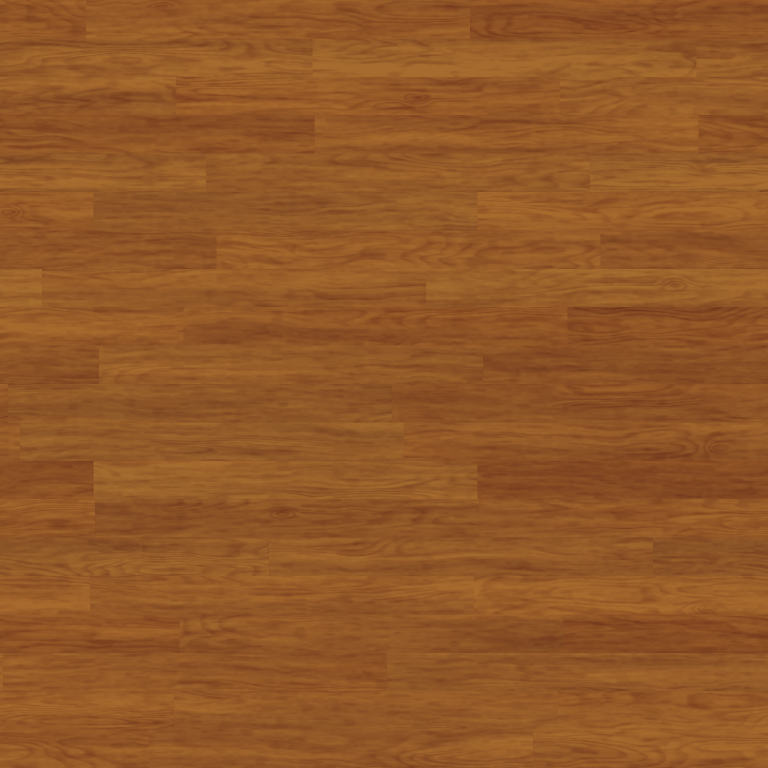
Reproduce this texture procedurally as a Shadertoy shader.

```glsl
#define ROWS 20.0
#define PLANKS_ACROSS 2.0
#define PLANK_CONTRAST 0.24
#define STREAK_CONTRAST 0.72
#define RING_CONTRAST 0.27
#define FIBRE_CONTRAST 0.55
#define RING_COUNT 7.0
#define SEAM_WIDTH 0.0009
#define SEAM_DEPTH 0.04
#define KNOT_CHANCE 0.35
#define DARK_WOOD vec3(0.465, 0.235, 0.115)
#define LIGHT_WOOD vec3(0.640, 0.412, 0.178)

float hash(vec2 p) {
    vec3 q = fract(vec3(p.xyx) * 0.1031);
    q += dot(q, q.yzx + 33.33);
    return fract((q.x + q.y) * q.z);
}

float noise(vec2 p) {
    vec2 cell = floor(p), f = fract(p);
    f = f * f * f * (f * (f * 6.0 - 15.0) + 10.0);
    return mix(mix(hash(cell), hash(cell + vec2(1, 0)), f.x),
               mix(hash(cell + vec2(0, 1)), hash(cell + vec2(1, 1)), f.x), f.y);
}

float fbm(vec2 p) {
    float sum = 0.0, weight = 0.5;
    for (int i = 0; i < 4; i++) {
        sum += weight * noise(p);
        p = p * 2.03 + 17.3;
        weight *= 0.5;
    }
    return sum / 0.9375;
}

// Elongated knot: 1 at its centre, falling to 0
float knot(vec2 local, vec2 id) {
    vec2 size = vec2(1.0 / PLANKS_ACROSS, 1.0 / ROWS);
    vec2 centre = size * mix(vec2(0.15), vec2(0.85), vec2(hash(id + 3.1), hash(id + 8.7)));
    vec2 d = (local - centre) / vec2(0.016, 0.007);
    return step(hash(id + 5.9), KNOT_CHANCE) * exp(-dot(d, d));
}

vec3 floorColor(vec2 p) {
    // Staggered planks that wrap at the canvas sides
    float row = floor(p.y * ROWS);
    float along = p.x * PLANKS_ACROSS + hash(vec2(row, 41.0)) * PLANKS_ACROSS;
    vec2 id = vec2(mod(floor(along), PLANKS_ACROSS), row);
    vec2 local = vec2(fract(along) / PLANKS_ACROSS, fract(p.y * ROWS) / ROWS);
    vec2 seed = 60.0 * vec2(hash(id + 11.3), hash(id + 27.9));
    float knotMask = knot(local, id);

    // Wavy grain coordinates
    vec2 grain = local;
    grain.y += 0.010 * (noise(local * vec2(8.0, 24.0) + seed) - 0.5);
    grain.y += 0.003 * (noise(local * vec2(30.0, 70.0) + seed) - 0.5);

    // Growth rings: contours of a stretched height field
    float height = noise(grain * vec2(4.5, 36.0) + seed)
                 + 0.25 * noise(grain * vec2(13.0, 95.0) + seed) + 0.35 * knotMask;
    float phase = fract(height * RING_COUNT);
    float ring = smoothstep(0.30, 0.82, phase) * (1.0 - smoothstep(0.82, 1.0, phase));
    float figure = smoothstep(0.35, 0.70, noise(grain * vec2(5.0, 40.0) + seed.yx));

    // Long streaks, fine fibres and short pores
    float streak = fbm(grain * vec2(2.2, 50.0) + seed.yx) - 0.5;
    float band = noise(vec2(p.x * 1.3, p.y * 22.0) + 7.0) - 0.5;
    float fibre = fbm(grain * vec2(13.0, 190.0) + seed) - 0.5;
    float pore = smoothstep(0.50, 0.90, noise(grain * vec2(55.0, 270.0) + seed));
    float speck = noise(p * vec2(150.0, 330.0) + seed) - 0.5;

    // Plank tone, with an occasional much darker plank
    float tone = 0.74 + PLANK_CONTRAST * (hash(id + 1.7) - 0.5);
    tone -= 0.17 * step(0.92, hash(id + 19.4));
    tone += STREAK_CONTRAST * streak + 0.34 * band;
    tone += FIBRE_CONTRAST * fibre + 0.14 * speck;
    tone -= RING_CONTRAST * ring * (0.15 + 0.85 * figure);
    tone -= 0.17 * pore + 0.25 * knotMask;

    // Faint seams
    vec2 size = vec2(1.0 / PLANKS_ACROSS, 1.0 / ROWS);
    vec2 edge = min(local, size - local);
    tone -= SEAM_DEPTH * (1.0 - smoothstep(0.0, SEAM_WIDTH, min(edge.x, edge.y)));

    // Slight shift between red and olive brown
    float hue = 0.6 * (hash(id + 33.2) - 0.5) + streak;
    vec3 color = mix(DARK_WOOD, LIGHT_WOOD, clamp(tone, -0.1, 1.05));
    return color + hue * vec3(0.012, -0.012, -0.010);
}

void mainImage(out vec4 fragColor, in vec2 fragCoord) {
    // Four samples per pixel smooth every edge
    vec3 color = vec3(0.0);
    for (int i = 0; i < 4; i++) {
        vec2 offset = vec2(i % 2, i / 2) * 0.5 - 0.25;
        color += floorColor((fragCoord + offset) / iResolution.xy);
    }
    fragColor = vec4(color / 4.0, 1.0);
}
```
